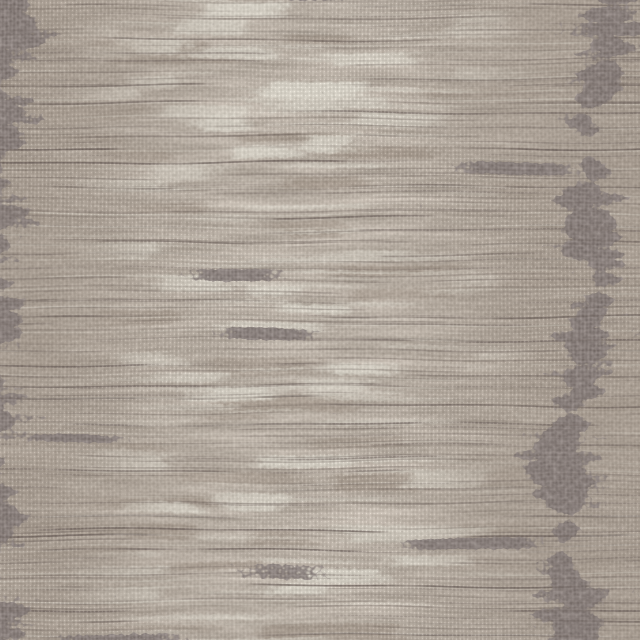
This texture is drawn by a WebGL 1 fragment shader. Its source:

```glsl
precision highp float;
// Worn taupe woven cloth with cream and brown dashes, grey ragged bars and fine dark threads.

#define WEAVE vec2(170.0, 152.0)
#define WEAVE_DEPTH 0.026
#define GRAIN_DEPTH 0.07
#define STREAK_DEPTH 0.13
#define LINE_ROWS 54.0
#define LINE_DEPTH 0.72
#define CREAM_CHANCE 0.36
#define BROWN_CHANCE 0.42
#define BAR_CHANCE 0.36
#define BAND_WIDTH 0.021

uniform vec2 u_resolution;

const vec3 EDGE_TAUPE = vec3(0.665, 0.623, 0.580);
const vec3 CENTRE_TAUPE = vec3(0.735, 0.698, 0.656);
const vec3 CREAM = vec3(0.845, 0.828, 0.785);
const vec3 BROWN = vec3(0.605, 0.555, 0.508);
const vec3 GREY = vec3(0.520, 0.483, 0.475);
const vec3 THREAD = vec3(0.430, 0.385, 0.365);

vec2 hash2(vec2 p) {
  vec3 q = fract(p.xyx * vec3(0.1031, 0.1030, 0.0973));
  q += dot(q, q.yzx + 33.33);
  return fract((q.xx + q.yz) * q.zy);
}

// Distance to the nearest scattered point, roughly 0 to 1.
float cellular(vec2 p) {
  vec2 id = floor(p), f = p - id;
  float nearest = 2.0;
  for (int j = -1; j <= 1; j++) {
    for (int i = -1; i <= 1; i++) {
      vec2 cell = vec2(float(i), float(j));
      vec2 d = cell + hash2(id + cell + 71.0) - f;
      nearest = min(nearest, dot(d, d));
    }
  }
  return sqrt(nearest);
}

// Soft boxes scattered one per grid cell; returns their strongest cover.
float dashes(vec2 p, vec2 cells, float chance, vec2 halfSize, vec2 soft, float seed) {
  vec2 id = floor(p * cells);
  float cover = 0.0;
  for (int j = -1; j <= 1; j++) {
    for (int i = -1; i <= 1; i++) {
      vec2 cell = id + vec2(float(i), float(j));
      vec2 place = hash2(cell + seed);
      vec2 size = hash2(cell + seed + 57.0);
      vec2 pick = hash2(cell + seed + 113.0);
      vec2 d = abs(p - (cell + place) / cells) - halfSize * (0.6 + 0.8 * size);
      vec2 inside = 1.0 - smoothstep(-soft, soft, d);
      cover = max(cover, inside.x * inside.y * step(pick.x, chance) * (0.65 + 0.35 * pick.y));
    }
  }
  return cover;
}

// Thin broken threads, one per row, each with its own height and gaps.
float threads(vec2 p, float rows, float width, float seed) {
  float y = p.y * rows, row = floor(y);
  vec2 a = hash2(vec2(row, seed)), b = hash2(vec2(row, seed + 19.0));
  float d = abs(y - row - mix(0.2, 0.8, a.x)) / rows;
  float run = sin(p.x * (4.0 + 5.0 * b.x) + 6.28 * a.y) + 0.6 * sin(p.x * 17.0 + 6.28 * b.y)
            + 0.3 * sin(p.x * 43.0 + 6.28 * b.x);
  return (1.0 - smoothstep(0.2 * width, width, d)) * smoothstep(-0.5, 0.7, run) * (0.35 + 0.65 * b.y);
}

void main() {
  vec2 p = gl_FragCoord.xy / u_resolution;
  float centre = smoothstep(0.04, 0.38, p.x) * (1.0 - smoothstep(0.55, 0.90, p.x));

  // Slight sag of the cloth and ragged outlines
  vec2 q = p + vec2(0.0, 0.0022 * sin(p.x * 8.0 + p.y * 17.0) + 0.001 * sin(p.x * 21.0 - p.y * 31.0));
  float speckle = cellular(p * vec2(105.0, 130.0)) - 0.48;
  float ragged = cellular(p * vec2(15.0, 42.0)) - 0.48;
  vec2 torn = q + vec2(0.05 * ragged + 0.02 * speckle, 0.004 * speckle);

  // Ground with long streaks
  vec3 color = mix(EDGE_TAUPE, CENTRE_TAUPE, centre);
  float streak = 0.65 * (cellular(q * vec2(5.0, 44.0)) - 0.48) + 0.5 * (cellular(q * vec2(8.0, 115.0) + 9.0) - 0.48);
  color += STREAK_DEPTH * streak * (0.4 + 0.8 * centre);

  // Brown and cream dashes
  float brown = dashes(torn, vec2(5.0, 26.0), BROWN_CHANCE, vec2(0.075, 0.010), vec2(0.022, 0.003), 11.0);
  color = mix(color, BROWN, 0.62 * brown * (0.3 + 0.7 * centre));
  float cream = dashes(torn, vec2(6.0, 28.0), CREAM_CHANCE, vec2(0.058, 0.0105), vec2(0.022, 0.003), 37.0);
  float glint = dashes(torn, vec2(5.0, 60.0), 0.3, vec2(0.08, 0.003), vec2(0.03, 0.002), 83.0);
  color = mix(color, CREAM, centre * max(0.92 * cream, 0.55 * glint));

  // Grey bars, the wandering upright band and the worn left edge
  float bars = dashes(q, vec2(3.0, 14.0), BAR_CHANCE, vec2(0.085, 0.0095), vec2(0.055, 0.004), 5.0);
  float bandX = 0.872 + 0.075 * p.y + 0.014 * sin(p.y * 13.0 + 1.0) + 0.009 * sin(p.y * 37.0);
  float bandHalf = BAND_WIDTH + 0.011 * sin(p.y * 19.0 + 2.0) + 0.012 * sin(p.y * 31.0) + 0.01 * (1.0 - p.y);
  float band = 1.0 - smoothstep(-0.022, 0.022, abs(p.x - bandX) - bandHalf + 0.06 * ragged);
  float wornHalf = 0.012 + 0.035 * smoothstep(0.7, 1.0, p.y) + 0.022 * sin(p.y * 41.0);
  float worn = 1.0 - smoothstep(-0.025, 0.025, p.x - wornHalf + 0.07 * ragged);
  float grey = max(bars, max(0.9 * band, 0.85 * worn));
  grey = smoothstep(0.32, 0.62, grey + 0.75 * speckle * (1.0 - 0.5 * grey));
  color = mix(color, GREY + 0.10 * speckle, 0.84 * grey);

  // Dark threads, then faint pale ones
  float dark = max(threads(q, LINE_ROWS, 0.0023, 3.0), 0.5 * threads(q, LINE_ROWS * 1.7, 0.0019, 29.0));
  color = mix(color, THREAD, LINE_DEPTH * dark * (1.0 - 0.5 * grey));
  color = mix(color, CREAM, 0.35 * threads(q, LINE_ROWS * 1.3, 0.002, 61.0) * (1.0 - grey));

  // Weave, grain and bright gaps between the yarns
  vec2 yarn = sin(6.2832 * WEAVE * q + 0.7 * sin(q.yx * vec2(23.0, 19.0)));
  float patchy = 0.6 + 0.4 * sin(p.x * 11.0 + 2.0 * sin(p.y * 9.0));
  float gap = smoothstep(0.3, 1.0, yarn.x) * smoothstep(0.2, 1.0, yarn.y);
  color += WEAVE_DEPTH * (0.8 * yarn.x + 0.6 * yarn.y) * (0.6 + 0.4 * patchy);
  color += 0.06 * (gap - 0.1) * patchy * (1.0 - grey);
  color += GRAIN_DEPTH * (cellular(p * vec2(150.0, 175.0) + 40.0) - 0.48);

  gl_FragColor = vec4(clamp(color, 0.0, 1.0), 1.0);
}
```
